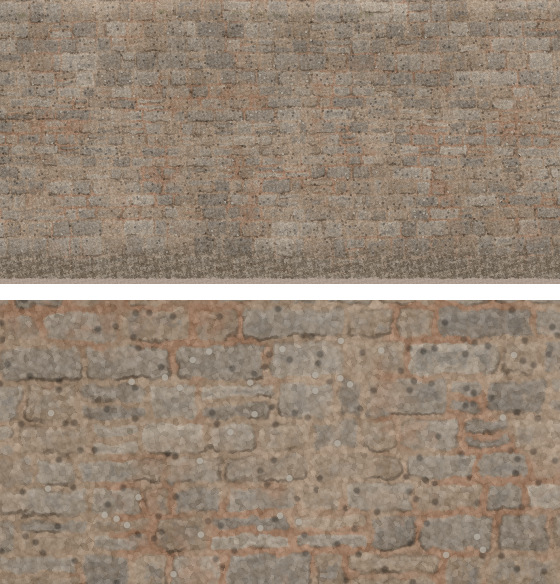
Top: the whole. Bottom: its middle third, enlarged.
Reproduce this texture procedurally as a WebGL 1 fragment shader.

```glsl
precision highp float;
// Weathered rubble wall: about twenty uneven courses of jittered, rounded stones in
// sandy mortar. Layered sines bend joints and stain the faces, cellular noise gives
// grit, pits and lichen; a damp footing and a pale ground strip close the bottom.
uniform vec2 u_resolution;

float hash(vec2 p) {
  return fract(sin(dot(p, vec2(127.1, 311.7))) * 43758.5);
}

// Layered, rotated sines, roughly -1 to 1
float ripples(vec2 p) {
  float sum = 0.0, amp = 0.5;
  for (int i = 0; i < 5; i++) {
    p = mat2(0.8, 0.6, -0.6, 0.8) * p * 1.8 + 2.3;
    sum += amp * sin(p.x + 1.8 * sin(p.y * 0.9 + sum));
    amp *= 0.64;
  }
  return sum;
}

// Cellular noise: distance to the nearest point, random value of that point
vec2 cells(vec2 p) {
  vec2 base = floor(p), best = vec2(9.0, 0.0);
  for (int y = -1; y <= 1; y++) {
    for (int x = -1; x <= 1; x++) {
      vec2 cell = base + vec2(float(x), float(y));
      vec2 point = cell + vec2(hash(cell), hash(cell + 57.3));
      float dist = length(point - p);
      if (dist < best.x) best = vec2(dist, hash(cell + 19.7));
    }
  }
  return best;
}

// Jittered position of an upright joint
float joint(float i, float course) {
  return i + 0.7 * hash(vec2(i, course));
}

// Signed distance to a stone, its two-part identity, height on its face (-1 to 1)
vec4 stone(vec2 p) {
  float v = 20.5 * p.y + 0.6 * sin(7.5 * (p.y - 0.5)) - 0.11 * cos(31.0 * p.y);
  float slope = 20.5 + 4.5 * cos(7.5 * (p.y - 0.5)) + 3.4 * sin(31.0 * p.y);
  float course = floor(v), f = fract(v);
  float density = mix(10.5, 16.0, hash(vec2(course, 3.0)));
  float u = p.x * density + 9.0 * hash(vec2(course, 7.0));
  float i = floor(u);
  if (u < joint(i, course)) i -= 1.0;
  float left = joint(i, course), right = joint(i + 1.0, course);

  // Some places hold two thin stones instead of one
  float tall = 1.0, layer = 0.0;
  if (hash(vec2(i, course + 40.0)) > 0.82) {
    tall = 0.5;
    layer = floor(f * 2.0);
    f -= 0.5 * layer;
  }
  vec2 halfSize = 0.5 * vec2((right - left) / density, tall / slope);
  vec2 c = vec2((u - 0.5 * (left + right)) / density, (f - 0.5 * tall) / slope);
  vec2 e = abs(c) - halfSize + 0.009;
  float d = length(max(e, 0.0)) + min(max(e.x, e.y), 0.0) - 0.009;
  return vec4(d, i + 0.37 * layer, course, c.y / halfSize.y);
}

void main() {
  float px = 1.0 / u_resolution.y;
  vec2 p = gl_FragCoord.xy * px;
  float stain = ripples(p * 3.5);
  float rough = ripples(p * 70.0 + 5.0);
  float fine = ripples(p * 190.0 + 31.0);
  vec2 grit = cells(p * 150.0);
  vec2 pits = cells(p * 62.0 + 8.0);

  // Courses wander and stone edges are ragged
  vec2 q = p + 0.0036 * vec2(ripples(p * 42.0 + 3.0), ripples(p * 42.0 + 17.0));
  q.y += 0.004 * sin(p.x * 5.0 + 2.0 * sin(p.y * 9.0));
  vec4 s = stone(q);
  vec2 id = s.yz;
  float middle = smoothstep(0.1, 0.3, p.y) * (1.0 - smoothstep(0.6, 0.85, p.y));
  float gap = 0.0028 + 0.0018 * middle + 0.0018 * rough;
  float face = 1.0 - smoothstep(-px, px * 1.5, s.x + gap);
  float smear = smoothstep(0.1, 0.8, ripples(p * 11.0 + 40.0) + 0.3 * rough);
  face *= 1.0 - smear * (0.25 + 0.45 * middle);

  // Sandy mortar, reddish in patches
  vec3 mortar = mix(vec3(0.61, 0.53, 0.45), vec3(0.60, 0.47, 0.38),
                    smoothstep(-0.2, 0.6, ripples(p * 8.0 + 9.0)));
  mortar += 0.035 * fine + 0.03 * rough;

  // Stone faces: own tone, warm cast, dark weathered heart, paler rim
  float tone = hash(id + 2.0);
  vec3 rock = mix(vec3(0.52, 0.475, 0.425), vec3(0.66, 0.61, 0.55), tone);
  rock = mix(rock, vec3(0.62, 0.53, 0.44), 0.6 * step(0.72, hash(id + 71.0)));
  float heart = smoothstep(0.004, 0.014, -s.x) * smoothstep(-0.5, 0.6, rough + 0.4 * fine);
  rock = mix(rock, vec3(0.44, 0.415, 0.385), heart * (0.2 + 0.55 * hash(id + 13.0)));
  rock += 0.035 * rough + 0.045 * fine + 0.025 * s.w;
  vec3 color = mix(mortar, rock, face);

  // Open joints in shadow, mostly under the stones
  float seam = 1.0 - smoothstep(0.0005, 0.0022 + px, abs(s.x + gap));
  float open = smoothstep(-0.1, 0.7, ripples(p * 19.0 + 60.0)) * (0.65 - 0.35 * s.w);
  color = mix(color, vec3(0.31, 0.26, 0.21), 0.6 * seam * open);

  // Grit, pits, broad staining and the lighter top course
  color += 0.09 * (grit.y - 0.5) - 0.05 * (grit.x - 0.45);
  color *= 1.0 - 0.28 * step(0.8, pits.y) * (1.0 - smoothstep(0.12, 0.35, pits.x));
  color += 0.03 * stain + 0.045 * smoothstep(0.945, 0.965, q.y);

  // Lichen flecks, and moss below the top course
  float fleck = step(0.965, pits.y) * (1.0 - smoothstep(0.18, 0.3, pits.x));
  color = mix(color, vec3(0.76, 0.73, 0.68), 0.75 * fleck);
  float moss = (1.0 - smoothstep(0.003, 0.016, abs(q.y - 0.952))) * smoothstep(0.4, 0.8, smear);
  color = mix(color, vec3(0.36, 0.36, 0.23), 0.4 * moss * step(0.5, grit.y));

  // Damp footing and ground strip
  float damp = 1.0 - smoothstep(0.06, 0.15, p.y + 0.025 * rough + 0.02 * stain);
  vec3 crust = mix(vec3(0.41, 0.365, 0.31), vec3(0.57, 0.52, 0.46),
                   smoothstep(-0.5, 0.8, rough + 0.7 * fine)) + 0.1 * (grit.y - 0.5);
  color = mix(color, crust, 0.75 * damp);
  float ground = 1.0 - smoothstep(-px, px, p.y - 0.02 - 0.003 * rough);
  color = mix(color, vec3(0.67, 0.61, 0.56) + 0.04 * fine, ground);
  gl_FragColor = vec4(clamp(color, 0.0, 1.0), 1.0);
}
```
